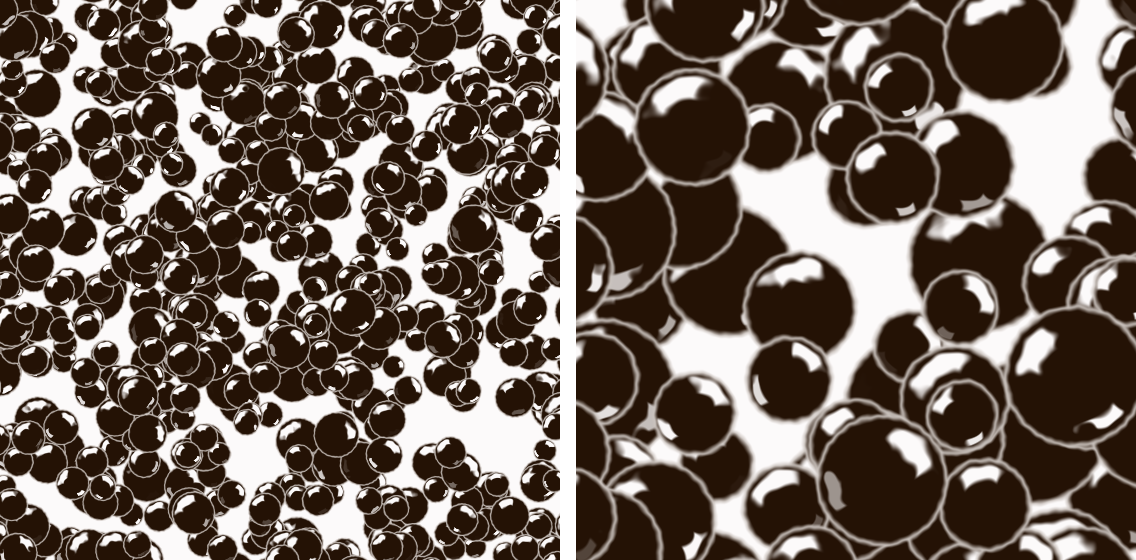
Left: the whole. Right: its middle third, enlarged.
Give the GLSL for this pattern, as a WebGL 2 fragment shader.

```glsl
#version 300 es
precision highp float;

uniform vec2 u_resolution;
out vec4 fragColor;

const vec3 PAPER = vec3(0.99, 0.98, 0.98);
const vec3 HALO = vec3(0.80, 0.77, 0.75);
const vec3 COCOA = vec3(0.14, 0.07, 0.02);

vec3 hash3(vec3 p) {
    p = fract(p * vec3(0.1031, 0.1030, 0.0973));
    p += dot(p, p.yxz + 33.33);
    return fract((p.xxy + p.yxx) * p.zyx);
}

float gradientAt(vec2 cell, vec2 offset) {
    float angle = 6.2832 * hash3(vec3(cell + 200.0, 71.0)).x;
    return dot(vec2(cos(angle), sin(angle)), offset);
}

float gradientNoise(vec2 p) {
    vec2 i = floor(p), f = p - i;
    vec2 w = f * f * f * (f * (f * 6.0 - 15.0) + 10.0);
    vec2 e = vec2(1.0, 0.0);
    return mix(mix(gradientAt(i, f), gradientAt(i + e, f - e), w.x),
               mix(gradientAt(i + e.yx, f - e.yx), gradientAt(i + e.xx, f - e.xx), w.x), w.y);
}

// Soft arc in the unit ball, centred on the given angle
float glossArc(vec2 q, float angle, float ring, float width, float span, float wobble) {
    vec2 dir = vec2(cos(angle), sin(angle));
    float turn = abs(atan(dot(q, vec2(-dir.y, dir.x)), dot(q, dir)));
    float across = abs(length(q) - ring + 0.12 * wobble);
    return (1.0 - smoothstep(0.5 * width, width, across))
         * (1.0 - smoothstep(0.6 * span, span, turn + 0.5 * wobble));
}

vec3 ballColour(vec2 q, float depth, vec3 look, float wobble) {
    // Most balls are lit from the upper left, some from the upper right
    float lean = (look.x < 0.75 ? 2.2 : 0.6) + 0.9 * (look.y - 0.5);
    float gloss = glossArc(q, lean, 0.64, 0.21, mix(0.6, 1.0, look.z), wobble);
    float glint = glossArc(q, lean + 2.6 + look.z, 0.72, 0.12, 0.4, wobble);
    float shine = max(gloss, glint * smoothstep(0.2, 0.9, look.y));
    vec3 body = mix(COCOA, PAPER, shine);
    return mix(HALO, body, smoothstep(0.0018, 0.0055, depth));
}

void main() {
    vec2 p = gl_FragCoord.xy / u_resolution.y;
    float wobble = gradientNoise(p * 85.0);
    float roughness = 0.0012 * gradientNoise(p * 170.0);
    vec3 colour = PAPER;

    // Jittered grids painted from back to front
    for (int layer = 0; layer < 8; layer++) {
        float level = float(layer);
        vec2 shift = fract(level * vec2(0.37, 0.61));
        vec2 home = floor(p * 9.0 + shift);
        for (int k = 0; k < 9; k++) {
            vec2 cell = home + vec2(k % 3 - 1, k / 3 - 1);
            vec3 place = hash3(vec3(cell + 20.0, level * 7.0 + 3.0));
            vec2 centre = (cell + place.xy - shift) / 9.0;
            float radius = mix(0.022, 0.040, place.z) + 0.006 * pow(place.z, 8.0);
            float depth = radius - length(p - centre) + roughness;
            if (depth <= 0.0) continue;

            // Noise gathers the balls into clusters
            vec3 look = hash3(vec3(cell + 60.0, level * 5.0 + 41.0));
            float presence = hash3(vec3(cell + 90.0, level * 3.0 + 13.0)).x;
            if (presence > 0.9 + 1.4 * gradientNoise(centre * vec2(4.5, 6.5))) continue;

            vec3 ball = ballColour((p - centre) / radius, depth, look, wobble);
            colour = mix(colour, ball, smoothstep(0.0, 0.003, depth));
        }
    }
    fragColor = vec4(colour, 1.0);
}
```
